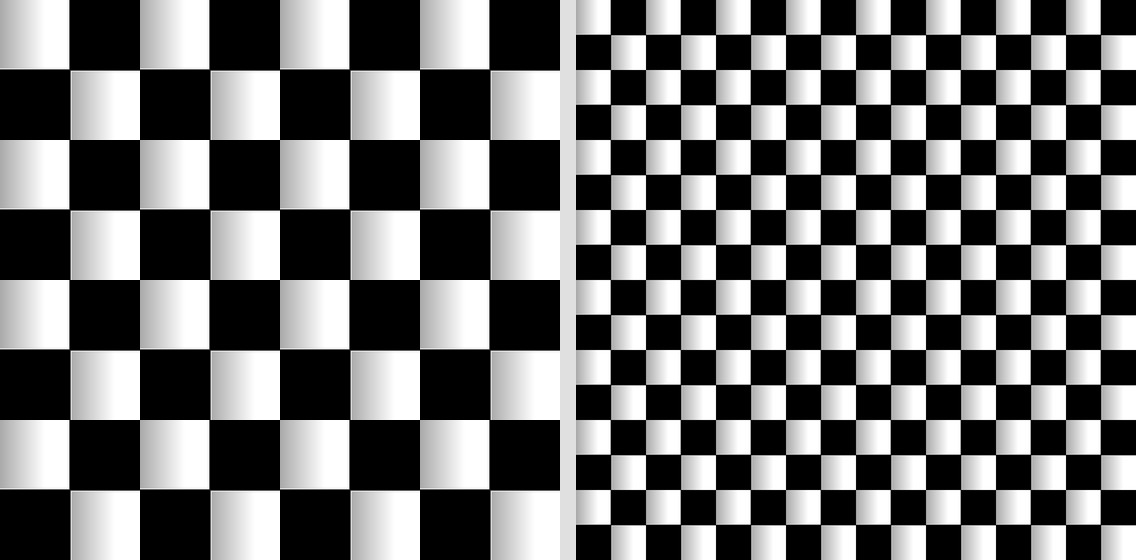
Left, the tile; right, the same tile 2 across and 2 down.
Write a WebGL 2 fragment shader that draws this pattern.

```glsl
#version 300 es
precision highp float;

uniform vec2 u_resolution;
out vec4 outColor;

const float CELLS = 8.0;          // squares across and down
const int SAMPLES = 4;            // antialiasing grid per axis
const float GRADIENT_END = 0.64;  // where the shading reaches white
const float GAP = 0.011;          // dark edge width, in squares
const float RIM = 0.024;          // outer bound of the white rim
const float CREASE = 0.034;       // outer bound of the inner grey line
const float CREASE_SHADE = 0.93;

const vec3 BLACK = vec3(0.0);
const vec3 EDGE = vec3(0.19);
const vec3 SHADOW = vec3(0.665);
const vec3 WHITE = vec3(1.0);

// Light square, shaded from left to right, with a rim on two sides
vec3 lightSquare(vec2 local, bool evenColumn) {
    vec3 color = mix(SHADOW, WHITE, clamp(local.x / GRADIENT_END, 0.0, 1.0));

    // Even columns: right and bottom rims; odd columns: left and top rims
    vec2 toRim = evenColumn ? vec2(1.0 - local.x, local.y)
                            : vec2(local.x, 1.0 - local.y);
    float inset = min(toRim.x, toRim.y);
    if (inset < GAP) return EDGE;
    if (inset < RIM) return mix(color, WHITE, 0.85);
    if (inset < CREASE) return color * CREASE_SHADE;
    return color;
}

// Checkerboard over the unit canvas, wrapped at its borders
vec3 checkerboard(vec2 uv) {
    vec2 grid = fract(uv) * CELLS;
    vec2 cell = floor(grid);
    bool isLight = mod(cell.x + cell.y, 2.0) > 0.5;
    bool evenColumn = mod(cell.x, 2.0) < 0.5;
    return isLight ? lightSquare(fract(grid), evenColumn) : BLACK;
}

void main() {
    // Average a regular grid of samples inside the pixel
    vec2 corner = gl_FragCoord.xy - 0.5;
    vec3 total = vec3(0.0);
    for (int j = 0; j < SAMPLES; j++) {
        for (int i = 0; i < SAMPLES; i++) {
            vec2 offset = (vec2(i, j) + 0.5) / float(SAMPLES);
            total += checkerboard((corner + offset) / u_resolution);
        }
    }
    outColor = vec4(total / float(SAMPLES * SAMPLES), 1.0);
}
```
